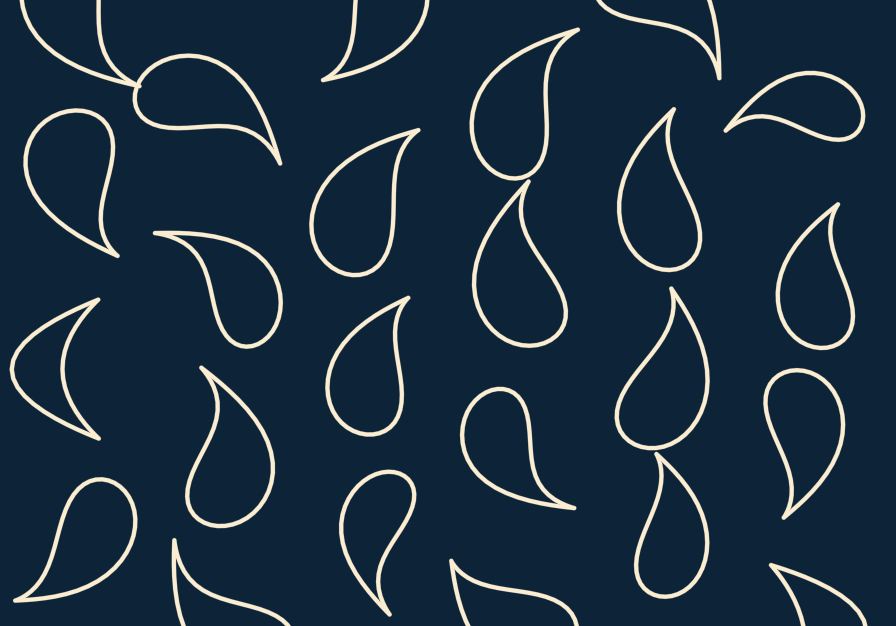
This pattern is drawn by a Shadertoy shader. Its source:

```glsl
#define GROUND vec3(0.05, 0.14, 0.22)
#define CREAM vec3(0.98, 0.93, 0.82)
#define CELL vec2(0.235, 0.28)     // column width, row height
#define HALF_LENGTH 0.120          // mean half length of a drop
#define HALF_STROKE 0.0035
#define JITTER 0.036
#define TILT 1.0                   // spread of the lean, radians
#define SIDEWAYS_SHARE 0.2
#define CRESCENT_SHARE 0.06
#define SEGMENTS 48
#define SOFTNESS 0.75              // edge half width, pixels

const float PI = 3.14159265;

float hash(vec2 p, float salt) {
    return fract(sin(dot(p, vec2(127.1, 311.7)) + salt * 74.7) * 43758.5453);
}

mat2 rotation(float angle) {
    float c = cos(angle), s = sin(angle);
    return mat2(c, -s, s, c);
}

// Teardrop with a hooked tip at (x, 1), for a from 0 to 2 PI
vec2 dropOutline(float a, float width, float bend) {
    float y = cos(a);
    float s = 0.5 + 0.5 * y;
    float side = width * sin(a) * pow(abs(sin(0.5 * a)), 1.25);
    return vec2(side + bend * (s * s * s * s - 0.4 * s), y);
}

// Bowed lens with two tips
vec2 crescentOutline(float a, float width, float bend) {
    float y = cos(a);
    return vec2(0.6 * width * sin(a) * abs(sin(a)) + bend * (y * y - 0.5), y);
}

vec2 outline(float a, float width, float bend, bool crescent) {
    return crescent ? crescentOutline(a, width, bend) : dropOutline(a, width, bend);
}

float segmentDistance(vec2 p, vec2 a, vec2 b) {
    vec2 ab = b - a;
    float t = clamp(dot(p - a, ab) / max(dot(ab, ab), 1e-8), 0.0, 1.0);
    return length(p - a - ab * t);
}

float outlineDistance(vec2 p, float width, float bend, bool crescent) {
    float nearest = 10.0;
    vec2 previous = outline(0.0, width, bend, crescent);
    for (int i = 1; i <= SEGMENTS; i++) {
        float a = 2.0 * PI * float(i) / float(SEGMENTS);
        vec2 current = outline(a, width, bend, crescent);
        nearest = min(nearest, segmentDistance(p, previous, current));
        previous = current;
    }
    return nearest;
}

// Distance to the motif of one grid cell
float motifDistance(vec2 p, vec2 cell) {
    vec2 center = (cell + 0.5) * CELL;
    center.y += 0.5 * CELL.y * mod(cell.x, 2.0);
    center += JITTER * (vec2(hash(cell, 1.0), hash(cell, 2.0)) - 0.5);

    float size = HALF_LENGTH * mix(0.87, 1.08, hash(cell, 3.0));
    vec2 local = (p - center) / size;
    if (dot(local, local) > 2.2) return 1.0;

    // Lean, then point up or down, some lying on their side
    float angle = TILT * (hash(cell, 4.0) - 0.5);
    if (hash(cell, 5.0) < SIDEWAYS_SHARE) angle += 0.5 * PI;
    if (hash(cell, 6.0) < 0.5) angle += PI;
    local = rotation(angle) * local;
    if (hash(cell, 7.0) < 0.5) local.x = -local.x;

    float width = mix(0.6, 0.82, hash(cell, 8.0));
    float bend = mix(0.6, 1.1, hash(cell, 9.0));
    bool crescent = hash(cell, 10.0) < CRESCENT_SHARE;
    return size * outlineDistance(local, width, bend, crescent);
}

void mainImage(out vec4 fragColor, in vec2 fragCoord) {
    vec2 p = fragCoord / iResolution.y;

    // Staggered columns: search the neighbouring cells
    vec2 home = floor(p / CELL);
    float nearest = 1.0;
    for (int i = -1; i <= 1; i++) {
        float column = home.x + float(i);
        float shift = 0.5 * mod(column, 2.0);
        float row = floor(p.y / CELL.y - shift);
        for (int j = -1; j <= 1; j++) {
            nearest = min(nearest, motifDistance(p, vec2(column, row + float(j))));
        }
    }

    float edge = SOFTNESS / iResolution.y;
    float ink = 1.0 - smoothstep(HALF_STROKE - edge, HALF_STROKE + edge, nearest);
    fragColor = vec4(mix(GROUND, CREAM, ink), 1.0);
}
```
